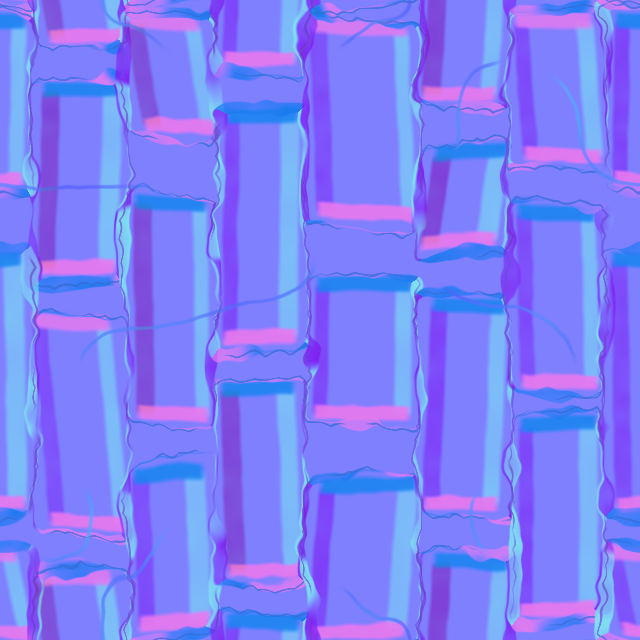
Give the GLSL for this texture map, as a Shadertoy shader.

```glsl
// Column joints, then the three brick spans of each column, measured downward
const float joints[8] = float[8](0.05, 0.198, 0.336, 0.477, 0.654, 0.797, 0.945, 1.05);
const vec3 tops[7] = vec3[7](
    vec3(0.137, 0.50, 0.90), vec3(0.033, 0.315, 0.735), vec3(0.175, 0.605, 0.97),
    vec3(0.04, 0.44, 0.755), vec3(0.235, 0.475, 0.875), vec3(0.03, 0.33, 0.66),
    vec3(0.03, 0.40, 0.86));
const vec3 bottoms[7] = vec3[7](
    vec3(0.425, 0.825, 1.065), vec3(0.205, 0.655, 0.98), vec3(0.535, 0.90, 1.10),
    vec3(0.34, 0.655, 0.995), vec3(0.385, 0.795, 1.155), vec3(0.25, 0.605, 0.96),
    vec3(0.29, 0.795, 0.995));

float hash(vec2 p) {
    p = fract(p * vec2(0.1031, 0.1137));
    p += dot(p, p.yx + 33.33);
    return fract((p.x + p.y) * p.x * 97.3);
}

// Value noise that tiles over the unit canvas
float noise(vec2 p, vec2 cells, float seed) {
    p *= cells;
    vec2 i = floor(p), f = fract(p);
    f *= f * (3.0 - 2.0 * f);
    vec2 a = mod(i, cells) + seed, b = mod(i + 1.0, cells) + seed;
    return mix(mix(hash(a), hash(vec2(b.x, a.y)), f.x),
               mix(hash(vec2(a.x, b.y)), hash(b), f.x), f.y);
}

float band(float x, float a, float b, float soft) {
    return smoothstep(a - soft, a + soft, x) * (1.0 - smoothstep(b - soft, b + soft, x));
}

// Tilt.x runs blue to pink, tilt.y runs purple to cyan
void paintBrick(inout vec2 tilt, inout float shade, vec2 q, vec2 h, vec2 rough, vec2 id, vec4 n) {
    float r1 = hash(id + 3.0), r2 = hash(id + 17.0), r3 = hash(id + 41.0);
    float slope = (r1 - 0.5) * 0.24;
    vec2 s = q + rough * 0.18;
    s.x += (r2 - 0.5) * 0.035 * q.y / h.y;
    float endY = s.y - slope * q.x * 0.5;

    // Soft side bevels
    float rise = band(endY, -h.y + 0.008, h.y - 0.008, 0.008);
    float left = rise * band(s.x, -h.x + 0.013, -h.x + 0.035 + 0.008 * r3, 0.004);
    float right = rise * band(s.x, h.x - 0.043 + 0.01 * r1, h.x - 0.011, 0.005);
    tilt = mix(tilt, vec2(0.0, -0.19 - 0.08 * r2), left * (0.75 + 0.25 * n.x));
    tilt = mix(tilt, vec2(-0.01, 0.25), right * (0.8 + 0.2 * n.y));
    shade += left * 0.12 * step(0.6, r3);

    // Brushed end bevels
    float span = band(s.x, -h.x + 0.016, h.x - 0.014, 0.007);
    float foot = span * band(endY + 0.006 * n.x, h.y - 0.017, h.y + 0.005, 0.004);
    float head = span * band(endY + 0.008 * n.y, -h.y - 0.004, -h.y + 0.019, 0.005);
    tilt = mix(tilt, vec2(0.42, -0.03), foot * 0.9);
    tilt = mix(tilt, r2 > 0.35 ? vec2(-0.41, 0.02) : vec2(0.4, -0.02), head * 0.85);

    // Chipped rim, thick and thin along its length
    vec2 w = q + rough;
    w.y -= slope * q.x;
    vec2 e = abs(w) - h - vec2(-0.002, 0.012) + 0.014;
    float d = length(max(e, 0.0)) + min(max(e.x, e.y), 0.0) - 0.014;
    bool side = e.x > e.y;
    float flip = smoothstep(0.42, 0.58, n.z);
    vec2 rim = side ? vec2(0.0, mix(-0.38, 0.41, w.x > 0.0 ? 1.0 - flip : flip))
                    : vec2(mix(-0.4, 0.4, flip), -0.02);
    float width = 0.0005 + 0.0105 * smoothstep(0.3, 0.85, n.w);
    float stroke = 1.0 - smoothstep(width - 0.0015, width + 0.002, abs(d));
    tilt = mix(tilt, rim, stroke * (0.45 + 0.5 * n.x));

    // Scalloped hairline beside the rim
    float along = side ? q.y : q.x;
    float scallop = d - 0.005 + 0.004 * abs(sin(along * 95.0 + 6.0 * n.z));
    float hair = (1.0 - smoothstep(0.0006, 0.0022, abs(scallop))) * smoothstep(0.25, 0.5, n.y);
    tilt = mix(tilt, side ? vec2(-0.08, -0.2) : vec2(-0.3, -0.08), hair * 0.7);
    shade += hair * 0.09;
}

void mainImage(out vec4 fragColor, in vec2 fragCoord) {
    vec2 p = fragCoord / iResolution.xy;
    p.y = 1.0 - p.y;

    vec2 rough = 0.018 * (vec2(noise(p, vec2(14.0), 5.0), noise(p, vec2(14.0), 61.0)) - 0.5)
               + 0.009 * (vec2(noise(p, vec2(48.0), 9.0), noise(p, vec2(48.0), 83.0)) - 0.5);
    vec4 n = vec4(noise(p, vec2(40.0), 21.0), noise(p, vec2(18.0), 33.0),
                  noise(p, vec2(9.0, 11.0), 47.0), noise(p, vec2(16.0, 18.0), 71.0));
    vec2 tilt = vec2(0.0);
    float shade = 0.0;

    // Seven columns of three bricks, wrapped at the canvas borders
    for (int c = 0; c < 7; c++) {
        for (int k = 0; k < 3; k++) {
            vec2 lo = vec2(joints[c], tops[c][k]), hi = vec2(joints[c + 1], bottoms[c][k]);
            vec2 q = p - 0.5 * (lo + hi);
            q -= round(q);
            paintBrick(tilt, shade, q, 0.5 * (hi - lo), rough, vec2(c, k) * 7.0, n);
        }
    }

    // Sparse curved cracks along noise contours
    vec2 bent = p + rough * 0.4;
    float level = noise(bent, vec2(5.0), 13.0) - 0.5;
    vec2 step2 = vec2(0.002, 0.0);
    vec2 grad = vec2(noise(bent + step2.xy, vec2(5.0), 13.0),
                     noise(bent + step2.yx, vec2(5.0), 13.0)) - 0.5 - level;
    float dist = abs(level) / max(length(grad) / step2.x, 0.6);
    float crack = (1.0 - smoothstep(0.001, 0.0045, dist))
                * smoothstep(0.52, 0.68, noise(p, vec2(6.0), 91.0));
    tilt = mix(tilt, vec2(-0.16, mix(-0.15, 0.18, n.z)), crack * 0.75);

    vec3 color = vec3(0.495 + tilt.x, 0.5 + tilt.y, 0.995 - 0.4 * dot(tilt, tilt) - shade);
    fragColor = vec4(clamp(color, 0.0, 1.0), 1.0);
}
```
